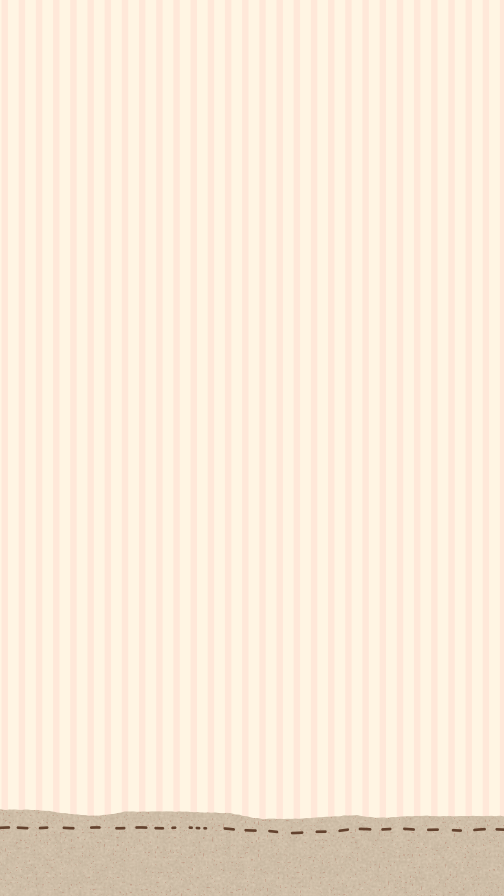
A Shadertoy shader for this background:

```glsl
// Cream and blush vertical stripes above a strip of torn, flecked kraft paper
// with a hand-sewn dashed seam. Stripes repeat by mod, the torn edge is a sum of
// smooth steps, the seam is runs of capsules, and the grain is gradient noise.

const float GRID = 432.0;            // design units across the canvas width
const float STRIPE_PERIOD = 14.73;
const float STRIPE_WIDTH = 5.5;
const float STRIPE_START = 1.3;
const float DASH_RADIUS = 1.15;
const float EDGE_ROUGHNESS = 0.7;
const float MOTTLE = 0.045;

const vec3 CREAM = vec3(1.00, 0.96, 0.89);
const vec3 BLUSH = vec3(1.00, 0.91, 0.85);
const vec3 KRAFT = vec3(0.808, 0.743, 0.655);
const vec3 RED_FLECK = vec3(0.74, 0.56, 0.48);
const vec3 PALE_FLECK = vec3(0.87, 0.81, 0.73);
const vec3 THREAD = vec3(0.39, 0.26, 0.18);

const float TAU = 6.2831853;

vec2 gradientAt(vec2 cell) {
    vec3 h = fract(vec3(cell.xyx) * vec3(0.1031, 0.1030, 0.0973));
    h += dot(h, h.yzx + 33.33);
    float angle = TAU * fract((h.x + h.y) * h.z);
    return vec2(cos(angle), sin(angle));
}

float gradientNoise(vec2 p) {
    vec2 i = floor(p), f = fract(p);
    vec2 u = f * f * f * (f * (f * 6.0 - 15.0) + 10.0);
    vec2 e = vec2(0.0, 1.0);
    float low = mix(dot(gradientAt(i), f),
                    dot(gradientAt(i + e.yx), f - e.yx), u.x);
    float high = mix(dot(gradientAt(i + e.xy), f - e.xy),
                     dot(gradientAt(i + e.yy), f - e.yy), u.x);
    return mix(low, high, u.y);
}

// Height of the torn paper edge
float tornEdge(float x) {
    float y = 74.0;
    y -= 5.0 * smoothstep(25.0, 78.0, x);
    y += 3.5 * smoothstep(85.0, 114.0, x);
    y -= 1.5 * smoothstep(150.0, 195.0, x);
    y -= 5.0 * smoothstep(193.0, 228.0, x);
    y += 3.0 * smoothstep(245.0, 305.0, x);
    y -= 2.0 * smoothstep(305.0, 323.0, x);
    y += 1.5 * smoothstep(325.0, 352.0, x);
    return y + EDGE_ROUGHNESS * gradientNoise(vec2(x * 0.22, 3.5));
}

// Height of the sewn line
float seamLine(float x) {
    float y = 58.4 + 0.35 * sin(x * 0.17);
    y -= 1.6 * smoothstep(178.0, 205.0, x);
    y -= 2.5 * smoothstep(205.0, 250.0, x);
    y += 3.0 * smoothstep(257.0, 315.0, x);
    y -= 0.9 * smoothstep(345.0, 388.0, x);
    return y + 0.8 * smoothstep(395.0, 430.0, x);
}

// Distance to a run of dashes; sway shifts their spacing in a sine over the run
float dashRun(vec2 p, float start, float spacing, int count,
              float sway, float swayPeriod, float halfLength) {
    float nearest = 1e5;
    for (int i = 0; i < count; i++) {
        float n = float(i);
        float center = start + spacing * n - sway * sin(TAU * n / swayPeriod);
        float stretch = halfLength * (1.0 + 0.12 * sin(n * 2.4));
        float along = max(abs(p.x - center) - stretch + DASH_RADIUS, 0.0);
        nearest = min(nearest, length(vec2(along, p.y)) - DASH_RADIUS);
    }
    return nearest;
}

vec3 paperColor(vec2 p) {
    float broad = gradientNoise(p * 0.11);
    float grain = gradientNoise(p * 0.43 + 17.0);
    vec3 color = KRAFT + MOTTLE * (0.5 * broad + grain);
    float pale = smoothstep(0.22, 0.48, gradientNoise(p * 0.37 + 71.0));
    float red = smoothstep(0.30, 0.52, gradientNoise(p * vec2(0.53, 0.47) + 133.0));
    color = mix(color, PALE_FLECK, 0.40 * pale);
    return mix(color, RED_FLECK, 0.60 * red);
}

float coverage(float dist, float pixel) {
    return clamp(0.5 - dist / pixel, 0.0, 1.0);
}

void mainImage(out vec4 fragColor, in vec2 fragCoord) {
    float pixel = GRID / iResolution.x;
    vec2 p = fragCoord * pixel;

    // Striped wall
    float fromStart = p.x - STRIPE_START - 0.5 * STRIPE_WIDTH;
    float fromCenter = abs(mod(fromStart + 0.5 * STRIPE_PERIOD, STRIPE_PERIOD)
                           - 0.5 * STRIPE_PERIOD);
    vec3 color = mix(CREAM, BLUSH, coverage(fromCenter - 0.5 * STRIPE_WIDTH, pixel));

    // Torn paper
    color = mix(color, paperColor(p), coverage(p.y - tornEdge(p.x), pixel));

    // Seam: left run, short middle stitches, right run
    vec2 q = vec2(p.x, p.y - seamLine(p.x));
    float seam = dashRun(q, 4.0, 18.93, 8, 4.6, 7.0, 4.7);
    seam = min(seam, dashRun(q, 149.0, 1.0, 1, 0.0, 1.0, 2.2));
    seam = min(seam, dashRun(q, 163.5, 6.2, 3, 0.0, 1.0, 1.9));
    seam = min(seam, dashRun(q, 196.5, 19.4, 13, 1.3, 6.0, 4.9));
    color = mix(color, THREAD, coverage(seam, pixel));

    fragColor = vec4(color, 1.0);
}
```
